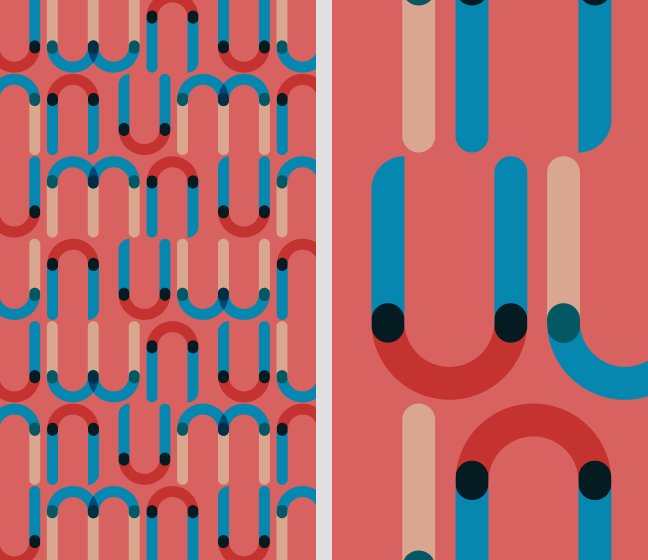
Left: the whole. Right: its middle third, enlarged.
Give the GLSL for this pattern, as a WebGL 2 fragment shader.

```glsl
#version 300 es
precision highp float;

uniform vec2 u_resolution;
out vec4 outColor;

const vec3 CORAL = vec3(0.845, 0.385, 0.378);
const vec3 BLUE = vec3(0.02, 0.53, 0.69);
const vec3 RED = vec3(0.77, 0.20, 0.19);
const vec3 BEIGE = vec3(0.85, 0.65, 0.56);
const float HALF_STROKE = 7.5;
const float ARCH_RADIUS = 28.0;

// Vertical bar with round ends.
float stem(vec2 p, float low, float high) {
  return length(vec2(p.x, p.y - clamp(p.y, low, high))) - HALF_STROKE;
}

// Bar whose foot is a quarter disc, rounded on the right only.
float quarterStem(vec2 p) {
  vec2 foot = p - vec2(-HALF_STROKE, -40.5);
  float quarter = length(vec2(foot.x, min(foot.y, 0.0))) - 2.0 * HALF_STROKE;
  return max(stem(p, -90.0, 22.0), quarter);
}

// Half ring with short, round-ended legs.
float arch(vec2 p) {
  p.y -= 20.0;
  if (p.y > 0.0) return abs(length(p) - ARCH_RADIUS) - HALF_STROKE;
  return length(vec2(abs(p.x) - ARCH_RADIUS, min(p.y + 1.0, 0.0))) - HALF_STROKE;
}

// Opaque over the ground, multiplied over earlier ink; alpha tracks the ink.
void layInk(inout vec4 paint, vec3 ink, float dist, float pixel) {
  float cover = clamp(0.5 - dist / pixel, 0.0, 1.0);
  vec3 blended = mix(ink, ink * paint.rgb, paint.a);
  paint = vec4(mix(paint.rgb, blended, cover), max(paint.a, cover));
}

void main() {
  // The canvas is 432 units wide.
  float pixel = 432.0 / u_resolution.x;
  vec2 p = gl_FragCoord.xy * pixel;

  // Rows alternate a sideways shift; double arches flip every two rows.
  float row = floor((p.y - 45.6) / 112.7 + 0.5);
  float shift = 127.5 + 178.0 * mod(row, 2.0);
  float flip = mod(row, 4.0) < 2.0 ? 1.0 : -1.0;
  vec2 q = vec2(mod(p.x - shift + 68.0, 314.0) - 68.0, p.y - 45.6 - row * 112.7);

  vec4 paint = vec4(CORAL, 0.0);
  if (q.x < 68.0) {
    // Double arch on three beige stems.
    q.y *= flip;
    for (int i = -1; i <= 1; i++) {
      vec2 offset = vec2(float(i) * 2.0 * ARCH_RADIUS, 0.0);
      layInk(paint, BEIGE, stem(q - offset, -48.0, 22.0), pixel);
    }
    for (int side = -1; side <= 1; side += 2) {
      vec2 offset = vec2(float(side) * ARCH_RADIUS, 0.0);
      layInk(paint, BLUE, arch(q - offset), pixel);
    }
  } else {
    // Single arch, then the same arch turned by half a circle.
    q = q.x < 157.0 ? q - vec2(108.3, 0.0) : vec2(206.0, 0.0) - q;
    layInk(paint, BLUE, stem(q + vec2(ARCH_RADIUS, 0.0), -48.0, 22.0), pixel);
    layInk(paint, BLUE, quarterStem(q - vec2(ARCH_RADIUS, 0.0)), pixel);
    layInk(paint, RED, arch(q), pixel);
  }
  outColor = vec4(paint.rgb, 1.0);
}
```
